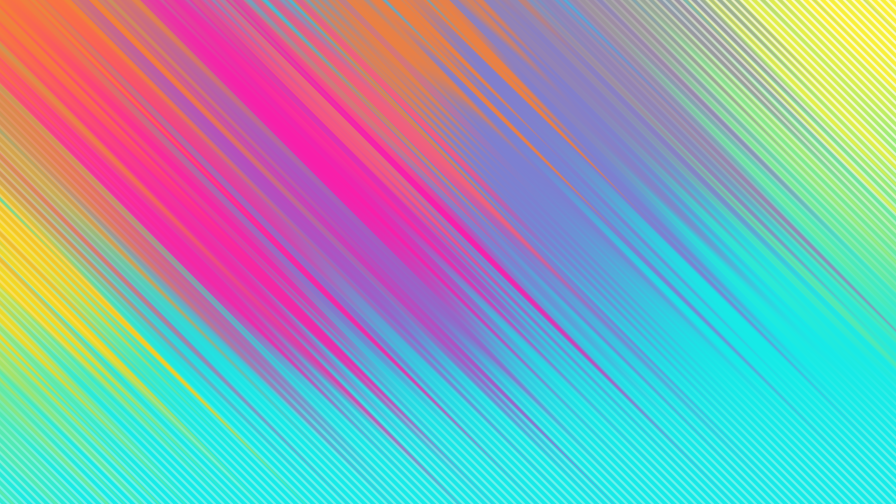
A WebGL 2 fragment shader for this background:

```glsl
#version 300 es
precision highp float;
// Diagonal streaks of smeared neon colour over cyan, with fine pale pinstripes.

uniform vec2 u_resolution;
out vec4 fragColor;

float hash(float n) {
    n = fract(n * 0.1031);
    n *= n + 33.33;
    n *= n + n;
    return fract(n);
}

// x runs along the streaks (down and right), y runs across them (up and right)
vec2 toStreak(vec2 p) {
    return vec2(p.x - p.y, p.x + p.y) * 0.70711;
}

// Soft ellipse aligned with the streaks, with a longer tail up and left
float blob(vec2 q, vec2 centre, vec2 size) {
    vec2 d = (q - toStreak(centre)) / size;
    d.x *= d.x < 0.0 ? 0.6 : 1.0;
    return exp(-pow(dot(d, d), 1.6));
}

// Pointed pull along one streak, zero at the borders of its cell
float spike(float across, float count) {
    float cell = across * count;
    float h = hash(floor(cell) + count * 3.0 + 200.0);
    return h * h * (1.0 - abs(2.0 * fract(cell) - 1.0));
}

vec3 colourField(vec2 q) {
    vec3 cyan = vec3(0.08, 0.92, 0.91);
    vec3 lavender = vec3(0.49, 0.50, 0.82);
    vec3 orange = vec3(0.97, 0.50, 0.20);
    vec3 yellow = vec3(0.97, 0.85, 0.12);
    vec3 green = vec3(0.50, 0.91, 0.54);
    vec3 pink = vec3(1.00, 0.10, 0.66);
    vec3 purple = vec3(0.68, 0.30, 0.77);

    // Cool middle and the lemon corner on the right
    vec3 col = mix(cyan, lavender, blob(q, vec2(1.02, 0.73), vec2(0.45, 0.48)));
    col = mix(col, vec3(0.58, 0.48, 0.73), 0.8 * blob(q, vec2(1.34, 0.76), vec2(0.26, 0.15)));
    col = mix(col, green, 0.9 * blob(q, vec2(1.83, 0.62), vec2(0.35, 0.26)));
    col = mix(col, vec3(0.98, 0.94, 0.22), blob(q, vec2(1.77, 0.95), vec2(0.32, 0.25)));

    // Warm top edge
    col = mix(col, vec3(0.70, 0.57, 0.54), 0.6 * blob(q, vec2(1.32, 1.0), vec2(0.20, 0.20)));
    col = mix(col, orange, 0.9 * blob(q, vec2(0.83, 0.94), vec2(0.19, 0.16)));

    // Left side, from green up to orange
    col = mix(col, green, 0.75 * blob(q, vec2(0.03, 0.28), vec2(0.26, 0.24)));
    col = mix(col, yellow, blob(q, vec2(-0.02, 0.50), vec2(0.24, 0.17)));
    col = mix(col, orange, blob(q, vec2(0.14, 0.86), vec2(0.52, 0.29)));

    // Magenta bands with purple and coral tints
    col = mix(col, purple, 0.75 * blob(q, vec2(0.83, 0.41), vec2(0.25, 0.11)));
    col = mix(col, pink, 0.9 * blob(q, vec2(0.47, 0.47), vec2(0.33, 0.13)));
    col = mix(col, pink, 0.95 * blob(q, vec2(0.69, 0.69), vec2(0.41, 0.10)));
    col = mix(col, purple, 0.55 * blob(q, vec2(0.54, 0.66), vec2(0.26, 0.06)));
    return mix(col, vec3(1.0, 0.40, 0.42), 0.75 * blob(q, vec2(0.76, 0.75), vec2(0.25, 0.06)));
}

vec3 shade(vec2 p) {
    vec2 s = toStreak(p);

    // Pull the colours along the streaks at three widths
    float pull = 0.10 * spike(s.y, 17.0) + 0.30 * spike(s.y, 43.0) + 0.38 * spike(s.y, 83.0);
    float sway = hash(floor(s.y * 83.0) + 400.0) - 0.5;
    vec3 col = colourField(s + vec2(0.12 - pull + 0.14 * sway, 0.15 * sway));

    // Pale pinstripes, strongest at the right, bottom and left
    float stripe = smoothstep(0.22, 0.42, abs(fract(s.y * 83.0) - 0.5));
    float amount = 0.8 * blob(s, vec2(1.74, 0.86), vec2(0.45, 0.28));
    amount = max(amount, 0.38 * (1.0 - smoothstep(0.04, 0.32, p.y)));
    amount = max(amount, 0.30 * blob(s, vec2(0.0, 0.50), vec2(0.28, 0.22)));
    return mix(col, vec3(1.0, 1.0, 0.95), stripe * amount);
}

void main() {
    // Average a 2 by 2 grid of samples for smooth streak edges
    vec3 col = vec3(0.0);
    for (int i = 0; i < 4; i++) {
        vec2 offset = vec2(i % 2, i / 2) * 0.5 - 0.25;
        col += shade((gl_FragCoord.xy + offset) / u_resolution.y);
    }
    fragColor = vec4(col / 4.0, 1.0);
}
```
